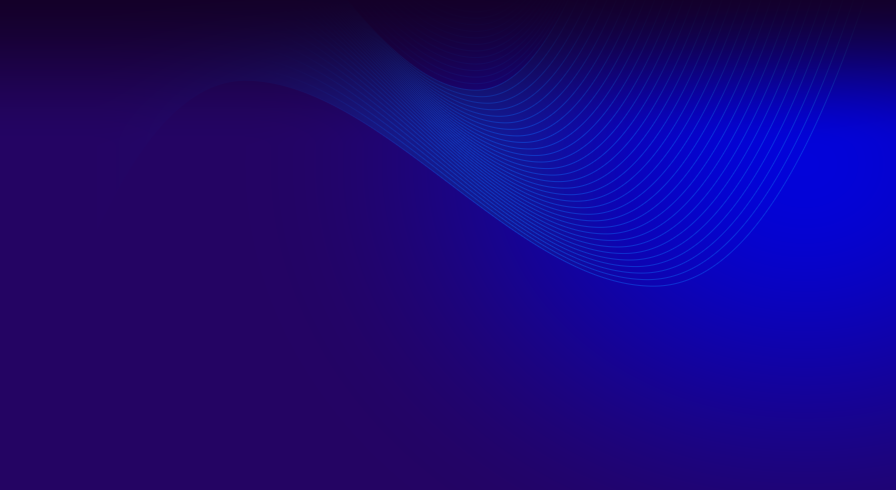
Give the GLSL for this background, as a Shadertoy shader.

```glsl
// A violet field with a blue glow at the right and a dark band along the top.
// A family of thin S-shaped curves sweeps across it: one cubic wave is blended
// from a low, wide trough to a high one, with a soft haze where lines crowd.

#define LINE_COUNT 30
#define BAY_LINES 12
#define LINE_HALF_WIDTH 0.0011
#define LINE_STRENGTH 0.50
#define HAZE_STRENGTH 0.60
#define SHADE_DEPTH 0.30
#define VIOLET vec3(0.140, 0.016, 0.390)
#define GLOW_BLUE vec3(0.010, 0.010, 0.850)
#define LINE_BLUE vec3(0.050, 0.340, 0.920)
#define HAZE_BLUE vec3(0.060, 0.160, 0.590)
#define TOP_DARK vec3(0.075, 0.000, 0.150)

const float ASPECT = 1.837;
const float WAVE_WIDTH = 0.837;

// Height of the wave, measured downwards; t moves from the low to the high
// trough, and values above one lift the last curve straight up.
float wave(float x, float t) {
    float blend = min(t, 1.0);
    float troughX = mix(1.340, 0.976, blend);
    float troughY = mix(0.584, 0.184, t);
    float depth = mix(0.419, 0.778, blend);
    float u = (x - troughX) / WAVE_WIDTH + 1.0;
    float before = min(u, 0.0);
    float after = max(u - 1.0, 0.0);
    float s = u * u * (3.0 - 2.0 * u) + 1.8 * before * before - 1.2 * after * after;
    return troughY - depth * (1.0 - s);
}

// Signed distance to one wave, positive below it on the canvas.
float waveDistance(vec2 p, float t) {
    const float e = 0.002;
    float y = wave(p.x, t);
    float slope = (wave(p.x + e, t) - y) / e;
    return (p.y - y) * inversesqrt(1.0 + slope * slope);
}

float coverage(float d, float pixel) {
    return clamp(0.5 - d / pixel, 0.0, 1.0);
}

// Violet ground with an elliptical blue glow.
vec3 ground(vec2 p) {
    float r = length((p - vec2(1.65, 0.335)) / vec2(1.17, 0.95));
    float glow = pow(1.0 - smoothstep(0.0, 1.0, r), 1.15);
    return mix(VIOLET, GLOW_BLUE, glow);
}

void mainImage(out vec4 fragColor, in vec2 fragCoord) {
    vec2 uv = fragCoord / iResolution.xy;
    vec2 p = vec2(uv.x * ASPECT, 1.0 - uv.y);
    float pixel = 1.0 / iResolution.y;
    vec3 color = ground(p);

    // Haze between the first and the last curve, strongest at the neck.
    float inside = coverage(waveDistance(p, 0.0), pixel)
                 * coverage(-waveDistance(p, 1.0), pixel);
    float neck = smoothstep(0.18, 0.95, p.x) * (1.0 - smoothstep(0.95, 1.32, p.x));
    color = mix(color, HAZE_BLUE, HAZE_STRENGTH * inside * neck);

    // Curves, fading out to the left and fainter inside the upper bay.
    float lines = 0.0;
    for (int i = 0; i <= LINE_COUNT + BAY_LINES; i++) {
        float t = float(i) / float(LINE_COUNT);
        float d = abs(waveDistance(p, t)) - LINE_HALF_WIDTH;
        float weight = i > LINE_COUNT ? 0.35 : 1.0;
        lines = max(lines, weight * coverage(d, pixel));
    }
    float reveal = smoothstep(0.50, 1.10, p.x);
    color = mix(color, LINE_BLUE, LINE_STRENGTH * lines * reveal);

    // Dark band along the top.
    float shade = 1.0 - smoothstep(-0.04, SHADE_DEPTH, p.y);
    color = mix(color, TOP_DARK, shade);

    fragColor = vec4(color, 1.0);
}
```
